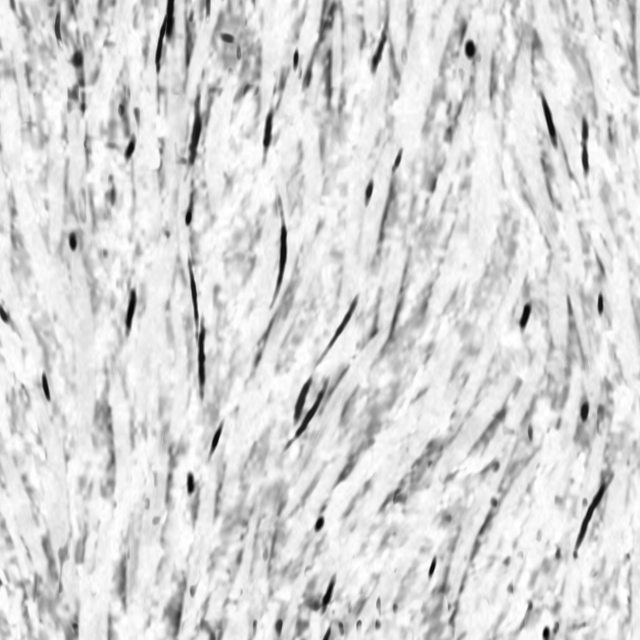
Give the GLSL for this texture map, as a Shadertoy shader.

```glsl
// Occlusion map of matted straw: pale, bent strands over a fibrous ground.
// Noise stretched along a lean field gives the ground, jittered grids scatter
// strands with side shadows, and a last grid cuts narrow black gaps.

vec4 hash4(vec2 p) {
    vec4 a = fract(p.xyxy * vec4(0.1031, 0.1030, 0.0973, 0.1099));
    a += dot(a, a.wzxy + 33.33);
    return fract((a.xxyz + a.yzzw) * a.zywx);
}

float noise(vec2 p) {
    vec2 i = floor(p), f = fract(p);
    f = f * f * (3.0 - 2.0 * f);
    return mix(mix(hash4(i).x, hash4(i + vec2(1, 0)).x, f.x),
               mix(hash4(i + vec2(0, 1)).x, hash4(i + vec2(1, 1)).x, f.x), f.y);
}

// Growth angle from the vertical, positive leaning right
float lean(vec2 p) {
    vec2 d = (p - vec2(0.64, 0.25)) / vec2(0.25, 0.3);
    float upperRight = smoothstep(0.72, 0.88, p.x) * smoothstep(0.3, 0.5, p.y);
    float leftEdge = 1.0 - smoothstep(0.04, 0.16, p.x);
    float middle = smoothstep(0.15, 0.45, p.x);
    return 0.05 + 0.08 * middle + 0.48 * exp(-dot(d, d)) - 0.4 * upperRight - 0.28 * leftEdge;
}

// Coordinates across (x) and along (y) a bent strand
vec2 strandSpace(vec2 d, float angle, float bend) {
    vec2 axis = vec2(sin(angle), cos(angle));
    float along = dot(d, axis);
    return vec2(dot(d, vec2(axis.y, -axis.x)) + bend * along * along, along);
}

// Fibre noise at one fixed angle, centred on zero
float fibres(vec2 p, float angle) {
    vec2 q = strandSpace(p, angle, 0.0) + 10.0 * angle;
    return 0.36 * noise(q * vec2(42, 11) + 20.0) + 0.37 * noise(q * vec2(82, 36) + 50.0)
         + 0.27 * noise(q * vec2(150, 90) + 90.0) - 0.5;
}

// Cross-fades two neighbouring fixed angles, keeping the contrast
float fibreGrain(vec2 p, float angle) {
    float k = angle / 0.16, low = floor(k), f = smoothstep(0.25, 0.75, k - low);
    float sum = mix(fibres(p, low * 0.16), fibres(p, (low + 1.0) * 0.16), f);
    return 0.5 + sum / length(vec2(f, 1.0 - f));
}

// One layer of pale strands, each shading the ground beside it
float strandLayer(float tone, vec2 p, float layer, float grain) {
    vec2 size = vec2(0.17, 0.22), shift = hash4(vec2(layer, 7.0)).xy;
    vec2 cell = floor(p / size + shift);
    for (int y = -1; y <= 1; y++)
    for (int x = -1; x <= 1; x++) {
        vec2 id = cell + vec2(x, y);
        vec4 h = hash4(id + 37.0 * layer), k = hash4(id + 37.0 * layer + 211.0);
        vec2 center = (id + h.xy - shift) * size;
        vec2 s = strandSpace(p - center, lean(center) + 0.36 * (h.z - 0.5), 2.2 * (h.w - 0.5));
        float t = abs(s.y) / mix(0.09, 0.2, k.x);
        float halfWidth = mix(0.008, 0.018, k.y) * sqrt(max(1.0 - t * t, 0.0));
        float gap = abs(s.x) - halfWidth;
        float fade = 1.0 - smoothstep(0.65, 1.0, t);

        float side = s.x * (k.z - 0.5) > 0.0 ? 1.0 : 0.35;
        float reach = max(gap, 0.0) / 0.009;
        float shadow = exp(-reach * reach) * fade * side * k.w;
        tone *= 1.0 - 0.75 * shadow * smoothstep(0.3, 0.85, grain);

        float body = 1.0 - smoothstep(-0.005, 0.003, gap);
        float pale = 1.0 - 0.09 * grain - 0.02 * k.z;
        tone = mix(tone, pale, body * fade * 0.9);
    }
    return tone;
}

// Narrow tapering gaps, mostly short, with ragged soft rims
float darkGaps(vec2 p, float ragged) {
    vec2 size = vec2(0.1, 0.12), cell = floor(p / size);
    float ink = 0.0;
    for (int y = -1; y <= 1; y++)
    for (int x = -1; x <= 1; x++) {
        vec2 id = cell + vec2(x, y);
        vec4 h = hash4(id + 503.0), k = hash4(id + 907.0);
        vec2 center = (id + h.xy) * size;
        vec2 s = strandSpace(p - center, lean(center) + 0.5 * (h.z - 0.5), 4.0 * (h.w - 0.5));
        s /= vec2(mix(0.0045, 0.008, k.x), mix(0.012, 0.075, k.y * k.y));
        float d = length(s) + 1.1 * (0.5 - ragged);
        ink = max(ink, (1.0 - smoothstep(0.35, 1.25, d)) * step(k.z, 0.45) * mix(0.8, 1.0, k.w));
    }
    return ink;
}

void mainImage(out vec4 fragColor, in vec2 fragCoord) {
    vec2 p = fragCoord / iResolution.y;

    // Grain follows the lean, swayed slowly and roughened by fast noise
    vec2 q = p + 0.01 * vec2(noise(p * 24.0), noise(p * 24.0 + 60.0));
    float grain = fibreGrain(q, lean(p) + 0.3 * (noise(p * 5.0 + 4.0) - 0.5));

    // Rough patches gather near the top left and the bottom
    float rough = smoothstep(0.35, 0.75, noise(p * 4.5 + 11.0));
    rough = max(rough, 1.0 - smoothstep(0.05, 0.25, p.y));
    rough = max(rough, smoothstep(0.75, 0.95, p.y) * (1.0 - smoothstep(0.3, 0.65, p.x)));

    float tone = 0.985 - mix(0.4, 0.52, rough) * smoothstep(0.27, 0.98, grain);
    for (int layer = 0; layer < 4; layer++)
        tone = strandLayer(tone, p, float(layer), grain);

    // Small pits, faint fuzz, then the deepest gaps
    float pit = smoothstep(0.72, 0.95, noise(q * vec2(72, 36) + 130.0));
    tone *= 1.0 - 0.65 * pit * rough * smoothstep(0.35, 0.7, grain);
    tone += 0.045 * (noise(q * vec2(240, 150)) - 0.5);
    tone = mix(tone, 0.01, darkGaps(p, grain));

    fragColor = vec4(vec3(clamp(tone, 0.0, 1.0)), 1.0);
}
```
